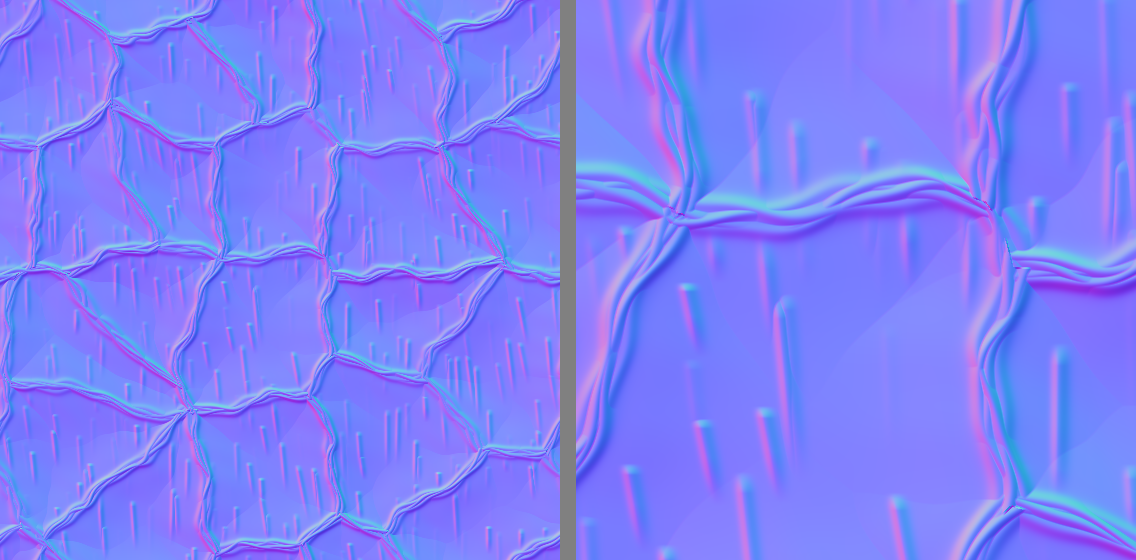
Left, the full canvas; right, a detail of the centre.
Reproduce this texture map procedurally as a WebGL 1 fragment shader.

```glsl
precision highp float;
uniform vec2 u_resolution;

const float TAU = 6.2831853;
const vec2 PLATE_GRID = vec2(5.0, 4.0);
const float PLATE_JITTER = 0.86;
const float BRAID_SPREAD = 0.0085;   // sideways swing of the strands
const float STRAND_WIDTH = 0.0042;
const float STRAND_HEIGHT = 0.0026;
const float BODY_WIDTH = 0.011;      // ridge below the strands
const float BODY_HEIGHT = 0.0030;
const float SWELL_WIDTH = 0.055;     // soft rise towards each ridge
const float SWELL_HEIGHT = 0.0062;
const float ROLL_HEIGHT = 0.0026;    // wide undulation of the ground
const vec2 COARSE_GRID = vec2(22.0, 9.0);
const vec2 FINE_GRID = vec2(27.0, 11.0);
const float STREAK_WIDTH = 0.0033;
const float STREAK_HEIGHT = 0.0027;
const float SLOPE_STEP = 0.0011;

vec2 hash2(vec2 p) {
  vec3 v = fract(p.xyx * vec3(0.1031, 0.1030, 0.0973));
  v += dot(v, v.yzx + 33.33);
  return fract((v.xx + v.yz) * v.zy);
}

float bell(float x) { return exp(-x * x); }

vec2 plateSite(vec2 id) {
  vec2 jitter = hash2(mod(id, PLATE_GRID) + 17.0) - 0.5;
  return (id + 0.5 + PLATE_JITTER * jitter) / PLATE_GRID;
}

// Bends the straight cell borders, keeping the tile seamless
vec2 warp(vec2 p) {
  p += 0.014 * sin(TAU * (p.yx * vec2(3.0, 2.0) + vec2(0.1, 0.6)));
  p += 0.006 * sin(TAU * (p.yx * vec2(7.0, 6.0) + p * vec2(2.0, 3.0)));
  return p + 0.0015 * sin(TAU * (p.yx * vec2(19.0, 17.0) + p * 5.0));
}

// Strands twisting around a border: x is across, y is along it
float braid(vec2 p, vec2 seed) {
  float strands = 0.0;
  for (int k = 0; k < 4; k++) {
    float n = float(k);
    float phase = TAU * seed.x + n * 1.9;
    float offset = BRAID_SPREAD * sin(p.y * (18.0 + 7.0 * n) + phase);
    float level = 0.75 + 0.25 * sin(p.y * 31.0 + phase * 2.3);
    strands = max(strands, level * bell((p.x - offset) / STRAND_WIDTH));
  }
  float body = BODY_HEIGHT * bell(p.x / BODY_WIDTH);
  return (body + STRAND_HEIGHT * strands) * mix(0.8, 1.2, seed.y);
}

// Returns ridge height and distance to the nearest border
vec2 plates(vec2 p) {
  vec2 home = floor(p * PLATE_GRID), nearId = home;
  float nearest = 9.0;
  for (int j = -1; j <= 1; j++)
    for (int i = -1; i <= 1; i++) {
      vec2 id = home + vec2(float(i), float(j));
      float d = distance(p, plateSite(id));
      if (d < nearest) { nearest = d; nearId = id; }
    }
  vec2 site = plateSite(nearId);
  float ridge = 0.0, border = 1.0;
  for (int j = -2; j <= 2; j++)
    for (int i = -2; i <= 2; i++) {
      if (i == 0 && j == 0) continue;
      vec2 step2 = vec2(float(i), float(j));
      vec2 other = plateSite(nearId + step2);
      // Both plates must agree on the direction of their shared border
      float side = sign(step2.y * 8.0 + step2.x);
      vec2 across = side * normalize(other - site);
      vec2 q = p - 0.5 * (site + other);
      vec2 local = vec2(dot(q, across), dot(q, vec2(-across.y, across.x)));
      border = min(border, abs(local.x));
      if (abs(local.x) < 0.04) {
        vec2 seed = hash2(mod(2.0 * nearId + step2, 2.0 * PLATE_GRID) + 53.0);
        ridge = max(ridge, braid(local, seed));
      }
    }
  return vec2(ridge, border);
}

// Scattered thin strokes, steep on the left and fading downwards
float streaks(vec2 p, vec2 grid, float seed) {
  vec2 home = floor(p * grid);
  float height = 0.0;
  for (int j = -1; j <= 1; j++)
    for (int i = -1; i <= 1; i++) {
      vec2 id = home + vec2(float(i), float(j));
      vec2 key = mod(id, grid) + seed;
      vec2 place = hash2(key), look = hash2(key + 71.0);
      vec2 center = (id + place) / grid;
      vec2 q = p - center;
      float region = sin(TAU * (2.0 * center.x + center.y));
      float x = q.x + q.y * (0.09 + 0.07 * region + 0.12 * (look.y - 0.5));
      float along = q.y / mix(0.022, 0.056, look.x);
      float taper = smoothstep(-1.0, 0.1, along) * (1.0 - smoothstep(0.75, 1.0, along));
      float width = STREAK_WIDTH * (x < 0.0 ? 1.0 : 1.5);
      float level = smoothstep(0.12, 0.95, fract(look.y * 7.0 + place.x));
      height = max(height, level * taper * bell(x / width));
    }
  return STREAK_HEIGHT * height;
}

float surface(vec2 p) {
  vec2 plate = plates(warp(p));
  float lines = max(streaks(p, COARSE_GRID, 5.0), streaks(p, FINE_GRID, 131.0));
  float roll = sin(TAU * (2.0 * p.x + p.y + 0.15 * sin(TAU * 2.0 * p.y)))
             + 0.6 * sin(TAU * (3.0 * p.y + 2.0 * p.x) + 1.0);
  return plate.x + SWELL_HEIGHT * bell(plate.y / SWELL_WIDTH)
       + lines * smoothstep(0.008, 0.03, plate.y) + ROLL_HEIGHT * roll;
}

void main() {
  vec2 p = gl_FragCoord.xy / u_resolution;
  float h = surface(p);
  float dx = surface(p + vec2(SLOPE_STEP, 0.0)) - h;
  float dy = surface(p + vec2(0.0, SLOPE_STEP)) - h;
  // Surface direction packed as colour, with the red axis mirrored
  vec2 slope = clamp(vec2(dx, -dy) / SLOPE_STEP, -0.9, 0.9);
  vec3 normal = normalize(vec3(slope, 1.0));
  gl_FragColor = vec4(0.5 + 0.5 * normal, 1.0);
}
```
